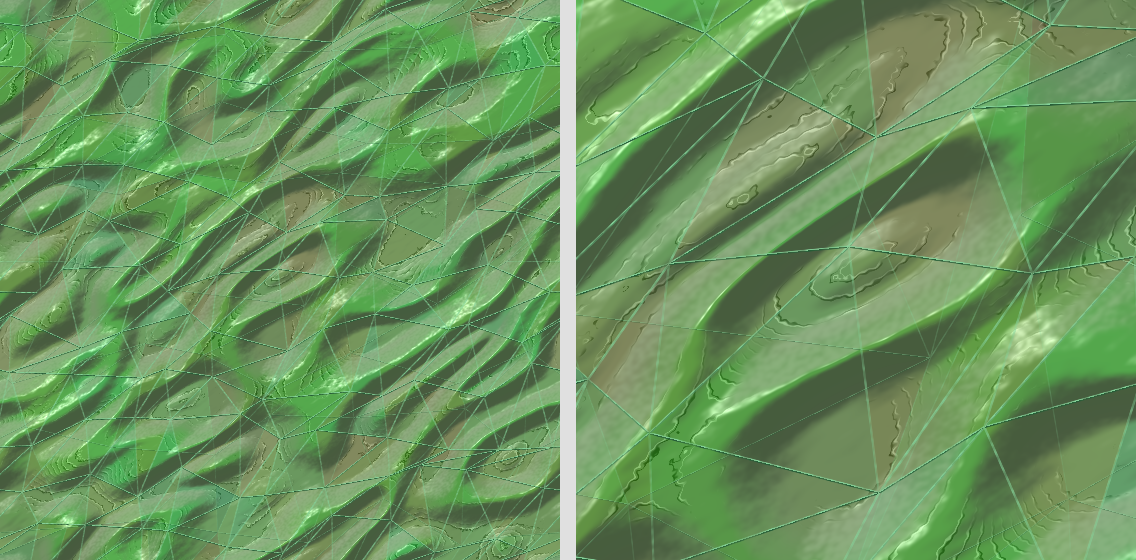
Left, the full canvas; right, a detail of the centre.
This texture is drawn by a Shadertoy shader. Its source:

```glsl
// Green satin folds running up a diagonal, under a web of tinted glass triangles.
// The folds are sine bands of a sheared, wrapping gradient noise, lit as a relief;
// the triangles come from a jittered grid that wraps. Everything tiles.

const float TAU = 6.2831853;
const vec3 LEAF   = vec3(0.33, 0.66, 0.30);
const vec3 SAGE   = vec3(0.51, 0.57, 0.45);
const vec3 OLIVE  = vec3(0.46, 0.60, 0.24);
const vec3 BROWN  = vec3(0.58, 0.50, 0.32);
const vec3 TEAL   = vec3(0.20, 0.70, 0.43);
const vec3 SHADOW = vec3(0.25, 0.32, 0.22);
const vec3 SHINE  = vec3(0.72, 0.83, 0.67);
const vec3 GLINT  = vec3(0.34, 0.32, 0.34);
const vec3 SEAM_LIGHT = vec3(0.52, 0.82, 0.60);
const vec3 SEAM_DARK  = vec3(0.15, 0.37, 0.22);

// Whole-number shears: each maps the unit tile onto a noise lattice.
const mat2 BROAD  = mat2(5, 3, -7, 2);
const mat2 MEDIUM = mat2(8, 5, -11, 5);
const mat2 FINE   = mat2(56, 34, -74, 34);
const mat2 GRAIN  = mat2(180, 130, -220, 130);

float hash(vec2 p, float seed) {
    return fract(sin(dot(mod(p, 289.0), vec2(12.9898, 78.233)) + seed * 3.71) * 43758.5453);
}

// Slope of one lattice point; points that coincide on the tile share it.
float latticeSlope(vec2 cell, vec2 offset, mat2 shear, float seed) {
    float count = determinant(shear);
    mat2 adjugate = mat2(shear[1][1], -shear[0][1], -shear[1][0], shear[0][0]);
    vec2 id = floor(mod(adjugate * cell + 0.5, count));
    float angle = TAU * hash(id, seed);
    return dot(vec2(cos(angle), sin(angle)), offset);
}

float shearNoise(vec2 p, mat2 shear, float seed) {
    vec2 q = shear * p, cell = floor(q), f = q - cell;
    vec2 w = f * f * f * (f * (f * 6.0 - 15.0) + 10.0);
    vec2 e = vec2(1, 0);
    float low = mix(latticeSlope(cell, f, shear, seed),
                    latticeSlope(cell + e.xy, f - e.xy, shear, seed), w.x);
    float high = mix(latticeSlope(cell + e.yx, f - e.yx, shear, seed),
                     latticeSlope(cell + e.xx, f - e.xx, shear, seed), w.x);
    return mix(low, high, w.y);
}

// Height of the folds, about 0 to 1.
float foldHeight(vec2 p) {
    vec2 bend = vec2(sin(TAU * (p.x + 2.0 * p.y)), sin(TAU * (2.0 * p.x - p.y) + 1.3));
    vec2 q = p + 0.02 * bend;
    float n = shearNoise(q, BROAD, 1.0) + 0.3 * shearNoise(q, MEDIUM, 2.0);
    return 0.5 + 0.5 * sin(8.5 * n + 0.6) + 0.03 * shearNoise(p, FINE, 3.0);
}

vec2 corner(vec2 cell, float count, float seed) {
    vec2 id = mod(cell, count);
    return cell + 0.5 + 0.8 * (vec2(hash(id, seed), hash(id, seed + 5.0)) - 0.5);
}

// Distance inside an edge of a counter-clockwise triangle, with its inward normal.
vec3 edge(vec2 p, vec2 a, vec2 b) {
    vec2 along = normalize(b - a), inward = vec2(-along.y, along.x);
    return vec3(dot(p - a, inward), inward);
}

vec3 triangle(vec2 p, vec2 a, vec2 b, vec2 c) {
    vec3 e = edge(p, a, b), f = edge(p, b, c), g = edge(p, c, a);
    e = f.x < e.x ? f : e;
    return g.x < e.x ? g : e;
}

// Triangle web: x edge distance, yz inward normal, w random value of the triangle.
vec4 triangleWeb(vec2 uv, float count, float seed) {
    vec2 p = uv * count, base = floor(p);
    vec4 best = vec4(-9.0, 0.0, 1.0, 0.0);
    for (int k = 0; k < 9; k++) {
        vec2 cell = base + vec2(k % 3, k / 3) - 1.0;
        vec2 a = corner(cell, count, seed), b = corner(cell + vec2(1, 0), count, seed);
        vec2 c = corner(cell + 1.0, count, seed), d = corner(cell + vec2(0, 1), count, seed);
        vec2 id = mod(cell, count);
        vec3 lower = triangle(p, a, b, c), upper = triangle(p, a, c, d);
        if (lower.x > best.x) best = vec4(lower, hash(id, seed + 11.0));
        if (upper.x > best.x) best = vec4(upper, hash(id, seed + 17.0));
    }
    best.x /= count;
    return best;
}

vec3 glassTint(float pick) {
    vec3 tint = mix(BROWN, TEAL, step(0.13, pick));
    tint = mix(tint, OLIVE, step(0.22, pick));
    return mix(tint, LEAF, step(0.45, pick));
}

// Embossed seam: light above the edge, dark below it.
vec3 addSeam(vec3 color, vec4 web, float width, float pixel, float strength) {
    float line = 1.0 - smoothstep(width, width + pixel, web.x);
    vec3 seam = mix(SEAM_DARK, SEAM_LIGHT, smoothstep(-0.95, -0.5, web.z));
    return mix(color, seam, clamp(line * strength * (0.35 + 0.65 * abs(web.z)), 0.0, 1.0));
}

float contour(float level, float slope, float pixel) {
    float away = abs(fract(level) - 0.5) / max(slope, 0.01);
    return 1.0 - smoothstep(0.0002, 0.0002 + pixel, away);
}

void mainImage(out vec4 fragColor, in vec2 fragCoord) {
    vec2 uv = fragCoord / iResolution.xy;
    float pixel = 1.0 / iResolution.y;

    // Relief and its light from the upper left
    float reach = 0.0015, h = foldHeight(uv), grain = shearNoise(uv, GRAIN, 4.0);
    vec2 slope = vec2(foldHeight(uv + vec2(reach, 0)), foldHeight(uv + vec2(0, reach))) - h;
    slope /= reach;
    float steep = length(slope);
    vec3 normal = normalize(vec3(-0.04 * slope, 1.0));
    vec3 light = normalize(vec3(-0.4, 0.7, 0.75));
    float lit = dot(normal, light) - light.z + 0.1 * grain * smoothstep(4.0, 20.0, steep);
    float gloss = pow(max(dot(normal, normalize(light + vec3(0, 0, 1))), 0.0), 110.0);

    // Cloth colour, then tinted glass
    vec4 web = triangleWeb(uv, 11.0, 1.0), wide = triangleWeb(uv, 7.0, 2.0);
    vec3 color = mix(SAGE, LEAF, smoothstep(0.05, 0.7, h));
    color = mix(color, glassTint(web.w), 0.36);
    color = mix(color, glassTint(wide.w), 0.16) * (0.92 + 0.12 * wide.w);

    // Shadows, greyed sheen and glinting shoulders
    color = mix(color, SAGE, 0.45 * smoothstep(8.0, 28.0, steep));
    color = mix(color, SHADOW, 0.85 * smoothstep(0.0, 0.75, -lit));
    color = mix(color, SHINE, 0.4 * smoothstep(0.08, 0.36, lit));
    color += GLINT * gloss * (0.3 + 0.7 * smoothstep(0.5, 0.8, h)) * (0.85 + 0.9 * grain);

    // Broken, embossed contours on the flatter parts
    float level = 11.0 * h + 0.25 * grain, flatness = 1.0 - smoothstep(6.0, 20.0, steep);
    float patches = smoothstep(-0.2, 0.25, shearNoise(uv, MEDIUM, 6.0) + 0.4 * grain);
    float ripple = contour(level, 11.0 * steep, pixel) - contour(level + 0.14, 11.0 * steep, pixel);
    color += 0.19 * flatness * patches * ripple;

    color = addSeam(color, wide, 0.0001, pixel, 0.35 + 0.4 * grain);
    color = addSeam(color, web, 0.0004, pixel, 0.8 + 0.8 * grain);
    fragColor = vec4(clamp(color, 0.0, 1.0), 1.0);
}
```
